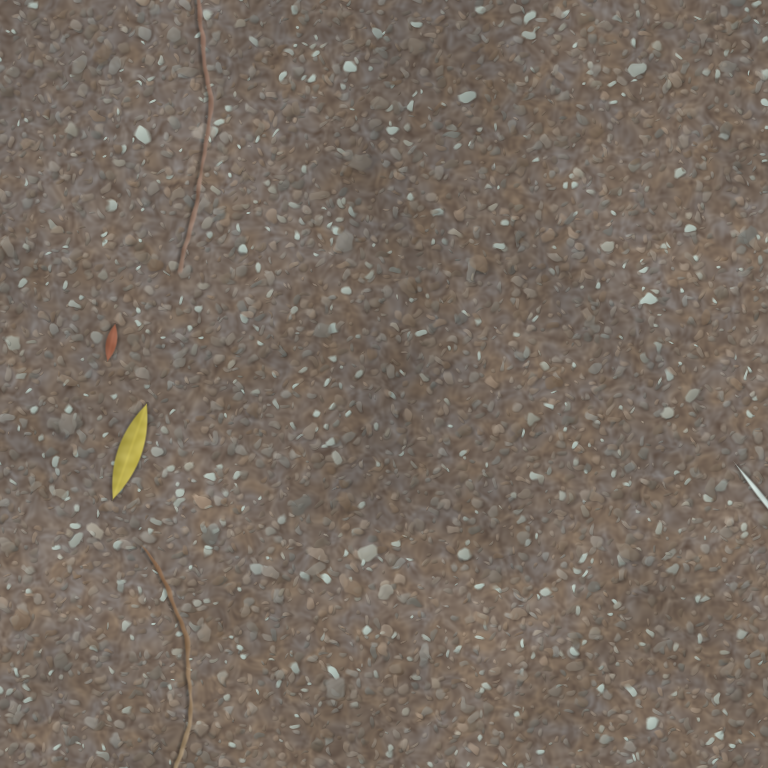
Reproduce this texture procedurally as a WebGL 1 fragment shader.

```glsl
precision highp float;
// Damp brown gravel with pale stone chips, two dry twigs and a yellow leaf.

uniform vec2 u_resolution;

const vec2 LIGHT = vec2(-0.55, 0.83);
const vec3 EARTH_DARK = vec3(0.365, 0.310, 0.272);
const vec3 EARTH_GREY = vec3(0.482, 0.452, 0.432);
const vec3 EARTH_WARM = vec3(0.500, 0.434, 0.370);
const vec3 STONE_WARM = vec3(0.580, 0.502, 0.425);
const vec3 STONE_COOL = vec3(0.525, 0.540, 0.525);
const vec3 STONE_PALE = vec3(0.690, 0.750, 0.720);

vec2 hash2(vec2 p) {
  p = vec2(dot(p, vec2(127.1, 311.7)), dot(p, vec2(269.5, 183.3)));
  return fract(sin(p) * 43758.55);
}

float gradientNoise(vec2 p) {
  vec2 i = floor(p), f = fract(p);
  vec2 u = f * f * f * (f * (f * 6.0 - 15.0) + 10.0);
  vec2 e = vec2(0.0, 1.0);
  float a = dot(hash2(i) * 2.0 - 1.0, f);
  float b = dot(hash2(i + e.yx) * 2.0 - 1.0, f - e.yx);
  float c = dot(hash2(i + e.xy) * 2.0 - 1.0, f - e.xy);
  float d = dot(hash2(i + e.yy) * 2.0 - 1.0, f - e.yy);
  return mix(mix(a, b, u.x), mix(c, d, u.x), u.y);
}

vec2 warp(vec2 p, float scale, float amount) {
  return p + amount * vec2(gradientNoise(p * scale), gradientNoise(p * scale + 37.0));
}

vec2 rotate(vec2 p, float angle) {
  float c = cos(angle), s = sin(angle);
  return vec2(c * p.x + s * p.y, c * p.y - s * p.x);
}

// Fine earth: warped noise at several sizes, with drifting warm and grey areas.
vec3 earth(vec2 p) {
  vec2 q = warp(p, 30.0, 0.014);
  float tone = 0.70 + 0.45 * gradientNoise(q * 38.0)
             + 0.80 * gradientNoise(q * 72.0 + 9.0) + 0.65 * gradientNoise(q * 135.0 + 5.0);
  float warmth = 0.45 + 0.6 * gradientNoise(p * 4.0 + 20.0)
               + 1.8 * gradientNoise(q * 32.0 + 60.0) + 0.25 * (p.x - p.y);
  return mix(EARTH_DARK, mix(EARTH_GREY, EARTH_WARM, clamp(warmth, 0.0, 1.0)), tone);
}

// One layer of scattered stones; radii are in cells, pale is the share of bright chips.
vec3 addStones(vec3 ground, vec2 p, float cells, float density, vec2 radii,
               float opacity, float pale, float seed) {
  vec2 q = p * cells, home = floor(q);
  for (int y = -1; y <= 1; y++) {
    for (int x = -1; x <= 1; x++) {
      vec2 id = home + vec2(float(x), float(y));
      vec2 place = hash2(id + seed);
      vec2 form = hash2(id + seed + 71.3);
      vec2 look = hash2(id + seed + 153.7);
      vec2 offset = q - id - place;
      float present = step(hash2(id + seed + 211.9).x, density);
      float radius = mix(radii.x, radii.y, form.x * form.x);
      vec2 local = abs(rotate(offset, form.y * 6.283)) / radius;
      local.y *= mix(1.1, 2.2, look.x);
      float shape = mix(length(local), max(local.x, local.y) + 0.25 * min(local.x, local.y), 0.5);
      float soft = clamp(0.0022 * cells / radius, 0.18, 0.55);
      float cover = present * (1.0 - smoothstep(1.0 - soft, 1.0 + soft, shape));
      float facing = clamp(dot(offset, LIGHT) / radius, -1.2, 1.2);
      float chip = step(1.0 - pale, look.y) * mix(0.2, 1.0, place.x);
      vec3 color = mix(STONE_WARM, STONE_COOL, place.y);
      color = mix(color + 0.20 * (form.y - 0.6), STONE_PALE, chip) + 0.065 * facing;
      float shade = present * (1.0 - smoothstep(0.8, 1.8, shape)) * clamp(0.35 - facing, 0.0, 1.0);
      ground *= 1.0 - 0.30 * opacity * shade;
      ground = mix(ground, color, cover * mix(opacity, 0.95, chip));
    }
  }
  return ground;
}

// A thin upright twig bowed sideways between two ends, with a shadow on its left.
vec3 addTwig(vec3 ground, vec2 p, vec2 low, vec2 high, float bow, vec3 lowColor, vec3 highColor) {
  float t = (p.y - low.y) / (high.y - low.y);
  float side = p.x - mix(low.x, high.x, t) - 4.0 * bow * t * (1.0 - t)
             - 0.014 * gradientNoise(vec2(t * 4.0, bow * 90.0))
             - 0.004 * gradientNoise(vec2(t * 15.0, 7.4));
  float width = 0.0031 + 0.003 * gradientNoise(vec2(t * 12.0, 4.3)) - 0.0008 * t;
  float within = smoothstep(-0.01, 0.01, t) * (1.0 - smoothstep(0.98, 1.01, t));
  float shadow = 1.0 - smoothstep(0.0, 0.005, abs(side + 0.004));
  float body = 1.0 - smoothstep(width - 0.0018, width + 0.0018, abs(side));
  vec3 color = mix(lowColor, highColor, t) + 22.0 * clamp(side, -0.004, 0.004);
  color += 0.16 * gradientNoise(p * 60.0);
  return mix(ground * (1.0 - 0.25 * shadow * within), color, 0.9 * body * within);
}

// A pointed blade from one tip to the other, with a pale rib along the middle.
vec3 addBlade(vec3 ground, vec2 p, vec2 start, vec2 end, float halfWidth, vec3 color) {
  vec2 axis = end - start, dir = normalize(axis);
  float t = dot(p - start, axis) / dot(axis, axis);
  float side = dot(p - start, vec2(dir.y, -dir.x));
  float edge = abs(side) - halfWidth * 4.0 * t * (1.0 - t);
  float shadow = (1.0 - smoothstep(0.0, 0.006, edge)) * step(abs(t - 0.5), 0.52);
  float rib = 1.0 - smoothstep(0.0, 0.003, abs(side));
  vec3 lit = color * (1.0 + 0.06 * rib + 0.10 * side / halfWidth) + 0.12 * gradientNoise(p * 70.0);
  return mix(ground * (1.0 - 0.22 * shadow), lit, 1.0 - smoothstep(-0.0016, 0.0016, edge));
}

void main() {
  vec2 p = gl_FragCoord.xy / u_resolution;
  vec2 q = warp(p, 70.0, 0.007);
  vec3 color = earth(p);
  color = addStones(color, q, 80.0, 0.62, vec2(0.22, 0.62), 0.55, 0.12, 3.0);
  color = addStones(color, q, 46.0, 0.46, vec2(0.17, 0.45), 0.58, 0.14, 17.0);
  color = addStones(color, q, 26.0, 0.24, vec2(0.20, 0.42), 0.60, 0.14, 41.0);
  color = addStones(color, q, 44.0, 0.13, vec2(0.14, 0.28), 0.75, 0.70, 89.0);
  // Broad patches of damper and drier ground.
  color *= 1.0 + 0.13 * gradientNoise(p * 2.6 + 3.0) + 0.16 * gradientNoise(p * 7.0 + 11.0);
  color = addTwig(color, p, vec2(0.234, 0.645), vec2(0.255, 1.02), 0.028,
                  vec3(0.56, 0.46, 0.40), vec3(0.54, 0.42, 0.36));
  color = addTwig(color, p, vec2(0.224, -0.02), vec2(0.182, 0.29), 0.042,
                  vec3(0.62, 0.55, 0.44), vec3(0.52, 0.39, 0.29));
  color = addBlade(color, p, vec2(0.147, 0.350), vec2(0.191, 0.474), 0.0155, vec3(0.70, 0.65, 0.31));
  color = addBlade(color, p, vec2(0.140, 0.530), vec2(0.150, 0.578), 0.0070, vec3(0.56, 0.36, 0.28));
  color = addBlade(color, p, vec2(0.960, 0.393), vec2(1.030, 0.305), 0.0034, vec3(0.74, 0.79, 0.77));
  gl_FragColor = vec4(clamp(color, 0.0, 1.0), 1.0);
}
```
